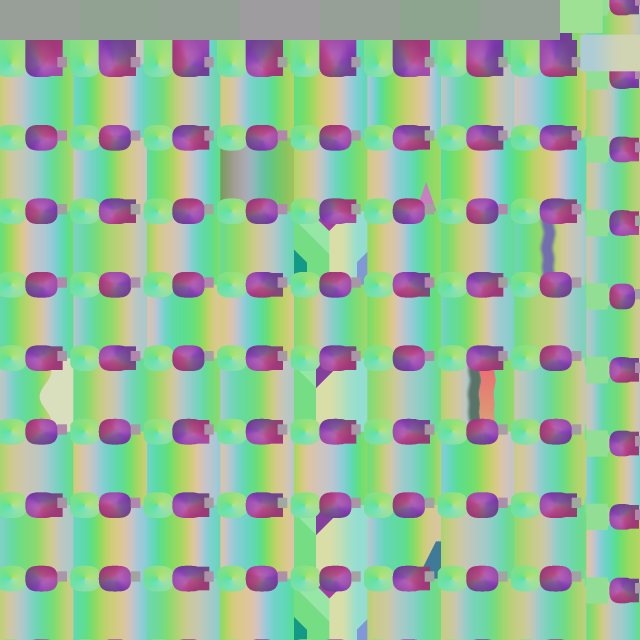
This texture map is drawn by a Shadertoy shader. Its source:

```glsl
float hash(vec2 p) {
    vec3 q = fract(vec3(p.xyx) * 0.1031);
    q += dot(q, q.yzx + 33.33);
    return fract((q.x + q.y) * q.z);
}

vec2 gradient(vec2 cell) {
    float a = 6.2832 * hash(cell + 71.0);
    return vec2(cos(a), sin(a));
}

float gradientNoise(vec2 p) {
    vec2 i = floor(p), f = fract(p), e = vec2(1.0, 0.0);
    vec2 w = f * f * f * (f * (f * 6.0 - 15.0) + 10.0);
    float low = mix(dot(gradient(i), f), dot(gradient(i + e), f - e), w.x);
    float high = mix(dot(gradient(i + e.yx), f - e.yx), dot(gradient(i + 1.0), f - 1.0), w.x);
    return mix(low, high, w.y);
}

// Pastel colour of a surface facing direction t
vec3 sweep(float t, float amount) {
    return vec3(0.61, 0.82, 0.61) + amount * vec3(0.24 * cos(t), -0.05 * cos(t - 0.6), 0.22 * sin(t));
}

// Side wall of a cylinder, unrolled across one cell
vec3 wallColor(vec2 uv, vec2 id) {
    float seed = hash(id + 5.0);
    float t = 6.2832 * (seed + uv.x * mix(0.8, 1.15, hash(id + 19.0)));
    t += 0.9 * gradientNoise(vec2(uv.x * 3.0, seed * 40.0));
    vec3 col = sweep(t, mix(0.75, 1.08, hash(id + 31.0)));
    if (id == vec2(3, 1)) col *= mix(vec3(0.65, 0.75, 0.85), vec3(1.0, 0.9, 0.9), smoothstep(0.0, 0.5, uv.x));
    return col;
}

// Flat panels with clipped corners
vec3 panelColor(vec2 uv, bool peaked) {
    float seam = peaked ? 0.48 : 0.3;
    vec3 col = mix(vec3(0.85, 0.87, 0.66), vec3(0.58, 0.87, 0.82), smoothstep(seam + 0.15, 0.9, uv.x));
    if (uv.x < seam) col = uv.y < 0.1 + uv.x ? vec3(0.59, 0.9, 0.65) : vec3(0.46, 0.87, 0.52);
    if (peaked) {
        if (uv.x < 0.18 && uv.x < uv.y - 0.52) col = vec3(0.08, 0.6, 0.53);
        if (uv.x > 0.86 && 1.0 - uv.x < uv.y - 0.55) col = vec3(0.5, 0.6, 0.84);
        if (uv.y < 0.27 - abs(uv.x - seam)) col = vec3(0.63, 0.25, 0.62);
    } else if (uv.x > seam && uv.y + uv.x - seam < 0.41) {
        col = vec3(0.52, 0.25, 0.62);
    }
    return col;
}

// Local damage on a few walls
vec3 wear(vec3 col, vec2 uv, vec2 id) {
    float wobble = 0.04 * gradientNoise(vec2(uv.y * 5.0, id.x));
    float streak = 1.0 - smoothstep(0.04, 0.12, abs(uv.x - 0.46 + wobble));
    if (id == vec2(7, 2)) col = mix(col, vec3(0.45, 0.43, 0.68), streak);
    if (id == vec2(6, 4)) {
        col = mix(col, vec3(0.35, 0.45, 0.4), streak);
        if (abs(uv.x - 0.63 + wobble) < 0.1) col = mix(vec3(0.93, 0.4, 0.45), vec3(0.85, 0.65, 0.45), uv.y);
    }
    if (id == vec2(0, 4) && uv.x > 0.62 + 0.08 * sin(uv.y * 9.0)) col = vec3(0.85, 0.87, 0.74);
    if (id == vec2(5, 6) && uv.y > 0.49 && uv.x > 1.18 - 0.5 * uv.y) col = vec3(0.25, 0.48, 0.6);
    if (id == vec2(5, 1) && abs(uv.x - 0.8) < 0.35 * (uv.y - 0.6)) col = vec3(0.78, 0.5, 0.75);
    return col;
}

// Pair of rounded end caps, q.y measured from their centre line
vec3 caps(vec3 col, vec2 q, vec2 id) {
    float seed = hash(id + 47.0);
    bool top = id.y < 0.5;
    float lift = top && q.y < 0.0 ? 0.36 : 0.175;

    vec2 g = (q - vec2(0.2, 0.0)) / vec2(0.21, lift);
    float turn = atan(g.y, g.x) + 0.6 * seed;
    if (pow(abs(g.x), 2.8) + pow(abs(g.y), 2.8) < 1.0 || (top && q.x < 0.4 && q.y < -0.15))
        col = vec3(0.54, 0.87, 0.58) + 0.16 * vec3(cos(turn), 0.1, 0.9 * sin(turn - 0.5)) * (1.15 - 0.6 * length(g));

    vec2 m = (q - vec2(0.61, 0.0)) / vec2(0.22, lift);
    float facing = atan(m.y, m.x) + 6.2832 * seed;
    facing += 0.3 * sin(3.0 * facing);
    float rim = min(length(m), 1.0);
    vec3 violet = mix(vec3(0.65, 0.38, 0.63), vec3(0.56, 0.26, 0.57), rim);
    violet += 0.12 * smoothstep(0.0, 0.4, rim) * vec3(cos(facing), 0.35 * sin(2.0 * facing), sin(facing));
    bool squared = (seed > 0.5 || top) && m.x > 0.0 && m.x < 1.3 && abs(m.y) < 0.92;
    bool block = top && q.y < 0.0 && abs(m.x) < 1.0;
    if (pow(abs(m.x), 3.2) + pow(abs(m.y), 2.6) < 1.0 || squared || block) col = violet;

    // Small dull squares beside the dark cap
    if (abs(q.x - 0.89) < 0.065 && abs(q.y + 0.03) < 0.07)
        col = mix(vec3(0.62, 0.67, 0.62), vec3(0.7, 0.52, 0.68), hash(id + 83.0));
    return col;
}

vec3 atlas(vec2 p) {
    // Grey strip along the top
    if (p.y < 0.544 && p.x < 7.62) {
        float n = hash(vec2(floor(p.x / 1.089), 9.0));
        return mix(vec3(0.54, 0.65, 0.55), vec3(0.62, 0.61, 0.62), n);
    }
    if (p.x < 8.2 && p.y < 0.45) return vec3(0.62, 0.88, 0.58);
    if (p.x > 7.9 && p.y > 0.47 && p.y < 0.97) return mix(vec3(0.68, 0.8, 0.83), vec3(0.82, 0.83, 0.7), smoothstep(8.0, 8.5, p.x));

    // Narrower shifted column at the right
    bool narrow = p.x > 7.98;
    if (narrow) p = vec2(8.0 + (p.x - 7.98) / 0.8, p.y - 0.16);

    vec2 q = vec2(p.x, p.y - 0.875);
    vec2 id = floor(q);
    vec2 uv = fract(q);
    vec3 col = wear(wallColor(uv, id), uv, id);
    bool peaked = id.y == 2.0 || id.y == 7.0;
    if (id.x == 4.0 && (peaked || id.y == 4.0 || id.y == 6.0)) col = panelColor(uv, peaked);

    vec2 c = q + vec2(narrow ? 0.0 : 0.045, 0.5);
    if (narrow && c.x < 8.36 && abs(fract(c.y) - 0.5) < 0.18) return vec3(0.57, 0.87, 0.58);
    return caps(col, fract(c) - vec2(0.0, 0.5), floor(c));
}

void mainImage(out vec4 fragColor, in vec2 fragCoord) {
    // Average a 3 by 3 grid of samples for smooth edges
    vec3 sum = vec3(0.0);
    for (int k = 0; k < 9; k++) {
        vec2 offset = (vec2(k % 3, k / 3) - 1.0) / 3.0;
        vec2 st = (fragCoord + offset) / iResolution.xy;
        sum += atlas(8.71 * vec2(st.x, 1.0 - st.y));
    }
    fragColor = vec4(sum / 9.0, 1.0);
}
```
